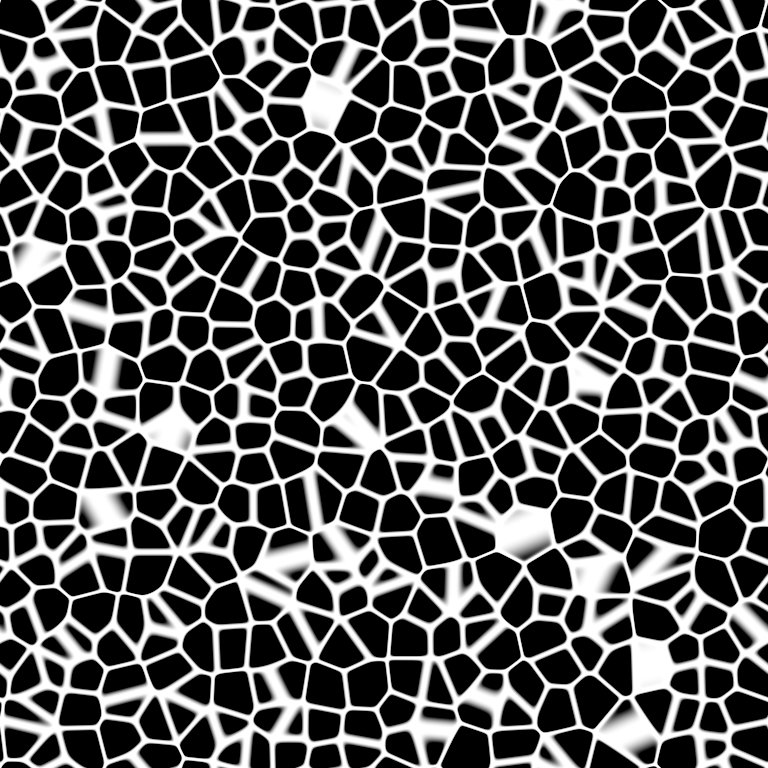
This pattern is drawn by a Shadertoy shader. Its source:

```glsl
// A soft white web around rounded black cells: a smooth Voronoi diagram on a
// wrapping jittered grid. Walls come from the gap between squared distances, so
// they are thin between distant seeds and swell to blots where seeds crowd.

const float CELLS = 22.0; // whole number of grid cells per side, so it tiles

// Hash of a grid cell to two values in 0..1
vec2 hash2(vec2 cell) {
    vec3 q = fract((cell.xyx + 17.0) * vec3(0.1031, 0.1030, 0.0973));
    q += dot(q, q.yzx + 33.33);
    return fract((q.xx + q.yz) * q.zy);
}

// Gap between the nearest seed and a soft minimum of all the others
float seedGap(vec2 p) {
    float sharpness = 10.0; // lower values round the cell corners more
    vec2 base = floor(p - 0.5) - 1.0;
    float total = 0.0;
    float nearest = 0.0;

    // The four by four block of grid cells centred on p
    for (int i = 0; i < 16; i++) {
        vec2 cell = base + vec2(float(i % 4), float(i / 4));
        vec2 toSeed = cell + hash2(mod(cell, CELLS)) - p;
        float weight = exp(-sharpness * dot(toSeed, toSeed));
        total += weight;
        nearest = max(nearest, weight);
    }
    float rivals = (total - nearest) / nearest;
    return -log(max(rivals, 0.0001)) / sharpness;
}

void mainImage(out vec4 fragColor, in vec2 fragCoord) {
    vec2 uv = fragCoord / iResolution.xy;
    float gap = seedGap(uv * CELLS);

    // Flat white core, falling off slowly at first and then steeply to black
    float t = clamp((gap - 0.04) / 0.15, 0.0, 1.0);
    fragColor = vec4(vec3(1.0 - t * t), 1.0);
}
```
